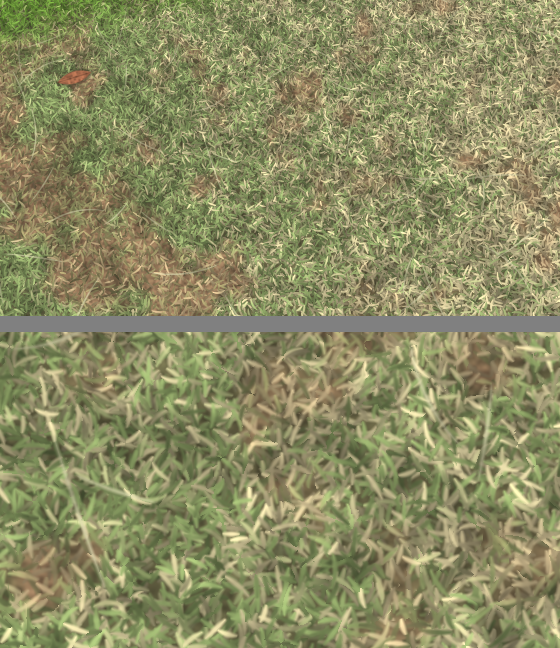
Top: the whole. Bottom: its middle third, enlarged.
Reproduce this texture procedurally as a WebGL 1 fragment shader.

```glsl
precision highp float;
// A worn lawn seen at a slant: layers of short random blades over dark ground,
// tinted by broad lush, dry and bare patches, with a few pale runners and a leaf.
// A log-polar map shrinks the blades with distance without shearing them.
uniform vec2 u_resolution;

const float HORIZON = 2.3;
const float BLADE_CELL = 0.028;
const float RUNNER_CELL = 0.15;
const int BLADE_LAYERS = 9;

const vec3 GROUND = vec3(0.34, 0.34, 0.23);
const vec3 GREEN = vec3(0.46, 0.53, 0.33);
const vec3 LUSH = vec3(0.38, 0.53, 0.20);
const vec3 STRAW = vec3(0.70, 0.66, 0.51);
const vec3 SOIL = vec3(0.60, 0.48, 0.36);
const vec3 PALE = vec3(0.75, 0.74, 0.60);
const vec3 LEAF = vec3(0.66, 0.42, 0.30);

vec3 hash3(vec3 p) {
  p = fract(p * vec3(0.1031, 0.1030, 0.0973));
  p += dot(p, p.yxz + 33.33);
  return fract((p.xxy + p.yxx) * p.zyx);
}

float noise(vec2 p, float seed) {
  vec2 i = floor(p) + 50.0;
  vec2 f = fract(p);
  f = f * f * (3.0 - 2.0 * f);
  float a = hash3(vec3(i, seed)).x;
  float b = hash3(vec3(i + vec2(1.0, 0.0), seed)).x;
  float c = hash3(vec3(i + vec2(0.0, 1.0), seed)).x;
  float d = hash3(vec3(i + 1.0, seed)).x;
  return mix(mix(a, b, f.x), mix(c, d, f.x), f.y);
}

float fbm(vec2 p, float seed) {
  float sum = 0.0;
  float weight = 0.53;
  for (int i = 0; i < 4; i++) {
    sum += weight * noise(p, seed + float(i));
    p = p * 2.1 + 3.7;
    weight *= 0.5;
  }
  return sum;
}

vec2 rotate(vec2 p, float angle) {
  float c = cos(angle);
  float s = sin(angle);
  return vec2(c * p.x + s * p.y, c * p.y - s * p.x);
}

// Coverage, tone, hue and position along the topmost curved, tapered strand.
vec4 strands(vec2 p, float cell, float seed, float width, float density, float soft) {
  vec2 g = p / cell;
  vec2 home = floor(g);
  vec4 best = vec4(0.0);
  for (int j = -1; j <= 1; j++) {
    for (int i = -1; i <= 1; i++) {
      vec2 id = home + vec2(float(i), float(j));
      vec3 place = hash3(vec3(id + 200.0, seed));
      vec3 look = hash3(vec3(id + 300.0, seed + 17.0));
      float angle = 1.57 + (place.z - 0.5) * 2.8;
      vec2 d = rotate(g - id - place.xy, angle);
      float reach = mix(0.4, 0.9, look.x);
      float along = d.x / reach;
      d.y += (look.y - 0.5) * 0.7 * (d.x * d.x - 0.15);
      float halfWidth = width * (1.0 - 0.75 * along * along);
      float side = 1.0 - smoothstep(halfWidth - soft, halfWidth + soft, abs(d.y) * cell);
      float ends = 1.0 - smoothstep(0.8, 1.0, abs(along));
      float cover = side * ends * step(fract(look.z * 7.31), density);
      if (cover > best.x) best = vec4(cover, look.z, fract(look.x * 5.7 + look.y), along);
    }
  }
  return best;
}

vec3 addLeaf(vec3 color, vec2 p, float soft) {
  vec2 d = rotate(p - vec2(0.235, 0.755), 0.3);
  float shape = abs(d.y) - 0.019 * (1.0 - pow(abs(d.x) / 0.056, 2.0));
  float vein = smoothstep(0.0, 0.004, abs(d.y));
  vec3 tint = LEAF * mix(0.8, 1.0, vein) * (0.8 + 0.4 * noise(d * 150.0, 8.0));
  color *= 1.0 - 0.3 * (1.0 - smoothstep(0.0, 0.012, shape));
  return mix(color, tint, 1.0 - smoothstep(-soft, soft, shape));
}

void main() {
  vec2 p = gl_FragCoord.xy / u_resolution.y;
  vec2 away = vec2(p.x - 0.89, HORIZON - p.y);
  float r = length(away);
  vec2 q = HORIZON * vec2(atan(away.x, away.y), -log(r / HORIZON));
  float soft = max(0.0022, 0.7 / u_resolution.y) * HORIZON / r;

  // Broad patches of growth
  float broad = fbm(p * 2.6, 1.0);
  float patches = fbm(q * 7.0, 11.0);
  float lush = smoothstep(0.66, 0.95, p.y - 0.35 * p.x + 0.35 * (broad - 0.5));
  float dry = smoothstep(0.35, 1.6, p.x + 0.4 * p.y + 1.1 * (broad - 0.5));
  dry = clamp(0.18 + 0.55 * dry + 0.9 * (patches - 0.5), 0.0, 0.95) * (1.0 - 0.85 * lush);
  float bareBand = exp(-9.0 * pow(p.x + p.y - 0.62, 2.0)) * (1.0 - smoothstep(0.5, 0.9, p.x));
  float bare = smoothstep(0.55, 0.85, patches + 0.27 * bareBand) * (1.0 - lush);

  // Ground, then blades from the shaded bottom to the lit top
  vec3 color = mix(GROUND, SOIL * 0.88, max(bare, 0.3 * dry));
  color *= 0.8 + 0.4 * noise(q * 120.0, 5.0);
  vec3 green = mix(GREEN, LUSH, lush);
  for (int i = 0; i < BLADE_LAYERS; i++) {
    float layer = float(i);
    vec2 shifted = rotate(q, (layer - 4.0) * 0.12) + layer * 0.37;
    vec4 blade = strands(shifted, BLADE_CELL, 20.0 + layer, 0.0033, 1.0 - 0.55 * bare, soft);
    float straw = smoothstep(-0.25, 0.25, dry - blade.z);
    vec3 tint = mix(mix(green, STRAW, straw), SOIL, 0.55 * bare);
    float light = mix(0.70, 1.28, blade.y) * mix(0.84, 1.07, layer / 8.0) + 0.08 * blade.w;
    color = mix(color, tint * light, 0.92 * blade.x);
  }

  // Pale runners, hollows and the fallen leaf
  vec4 runner = strands(q + 0.41, RUNNER_CELL, 61.0, 0.0027, 0.4, soft);
  color = mix(color, PALE, 0.65 * runner.x * (1.0 - 0.8 * lush));
  color *= 0.86 + 0.30 * smoothstep(0.2, 0.7, fbm(q * 22.0, 31.0));
  color = addLeaf(color, p, soft);
  gl_FragColor = vec4(clamp(color, 0.0, 1.0), 1.0);
}
```
